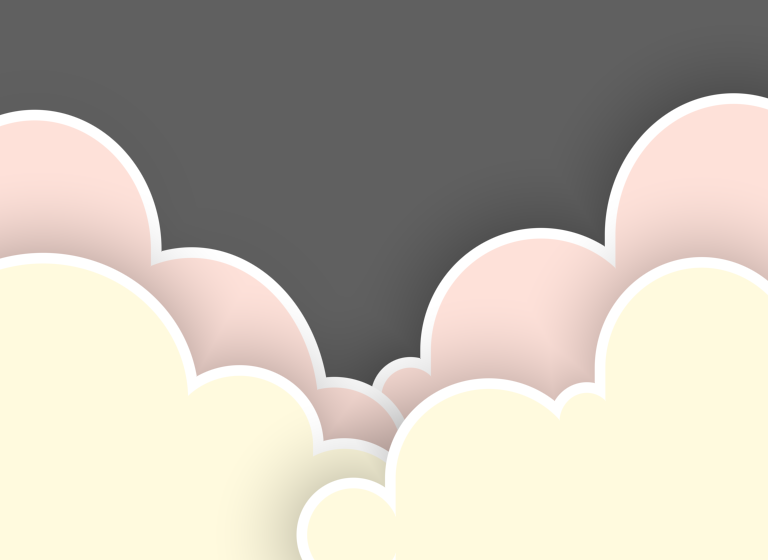
A Shadertoy shader for this background:

```glsl
const vec3 SKY = vec3(0.378);
const vec3 PINK = vec3(0.996, 0.882, 0.851);
const vec3 CREAM = vec3(1.0, 0.98, 0.87);
const vec3 RIM = vec3(1.0);
const float RIM_WIDTH = 0.019;
const float SHADOW_REACH = 0.16;

// Bumps: centre x, centre y, radius x, radius y, in canvas heights
const int BUMPS = 3;
const vec4 BACK_RIGHT[BUMPS] = vec4[BUMPS](
    vec4(1.310, 0.580, 0.230, 0.2535),
    vec4(0.966, 0.375, 0.2155, 0.218),
    vec4(0.733, 0.291, 0.071, 0.0715));
const vec4 BACK_LEFT[BUMPS] = vec4[BUMPS](
    vec4(0.062, 0.554, 0.2265, 0.250),
    vec4(0.342, 0.264, 0.246, 0.2945),
    vec4(0.597, 0.193, 0.139, 0.134));
const vec4 FRONT_LEFT[BUMPS] = vec4[BUMPS](
    vec4(0.077, 0.286, 0.278, 0.2625),
    vec4(0.428, 0.205, 0.150, 0.143),
    vec4(0.615, 0.089, 0.1355, 0.1285));
const vec4 FRONT_RIGHT[BUMPS] = vec4[BUMPS](
    vec4(0.873, 0.146, 0.1855, 0.1785),
    vec4(1.048, 0.246, 0.068, 0.0715),
    vec4(1.253, 0.343, 0.191, 0.198));
const vec4 FRONT_PUFF = vec4(0.631, 0.045, 0.1015, 0.102);

// Approximate signed distance to an ellipse centred on the origin
float ellipse(vec2 q, vec2 radii) {
    float k = max(length(q / radii), 1e-5);
    float slope = max(length(q / (radii * radii)), 1e-5);
    return k * (k - 1.0) / slope;
}

// Union of domes whose sides run straight down to the floor
float cloud(vec2 p, vec4 bumps[BUMPS]) {
    float d = 1e3;
    for (int i = 0; i < BUMPS; i++) {
        vec2 q = p - bumps[i].xy;
        q.y = max(q.y, 0.0);
        d = min(d, ellipse(q, bumps[i].zw));
    }
    return d;
}

// Soft shadow first, then the white rim, then the fill
vec3 paint(vec3 below, float d, vec3 fill, float shade, float pixel) {
    float fade = clamp(1.0 - d / SHADOW_REACH, 0.0, 1.0);
    vec3 color = below * (1.0 - shade * fade * fade);
    color = mix(color, RIM, smoothstep(pixel, -pixel, d));
    return mix(color, fill, smoothstep(pixel, -pixel, d + RIM_WIDTH));
}

void mainImage(out vec4 fragColor, in vec2 fragCoord) {
    vec2 p = fragCoord / iResolution.y;
    float pixel = 0.75 / iResolution.y;

    float frontRight = min(cloud(p, FRONT_RIGHT),
                           ellipse(p - FRONT_PUFF.xy, FRONT_PUFF.zw));

    // Layers from back to front
    vec3 color = SKY;
    color = paint(color, cloud(p, BACK_RIGHT), PINK, 0.17, pixel);
    color = paint(color, cloud(p, BACK_LEFT), PINK, 0.03, pixel);
    color = paint(color, cloud(p, FRONT_LEFT), CREAM, 0.17, pixel);
    color = paint(color, frontRight, CREAM, 0.15, pixel);

    fragColor = vec4(color, 1.0);
}
```
